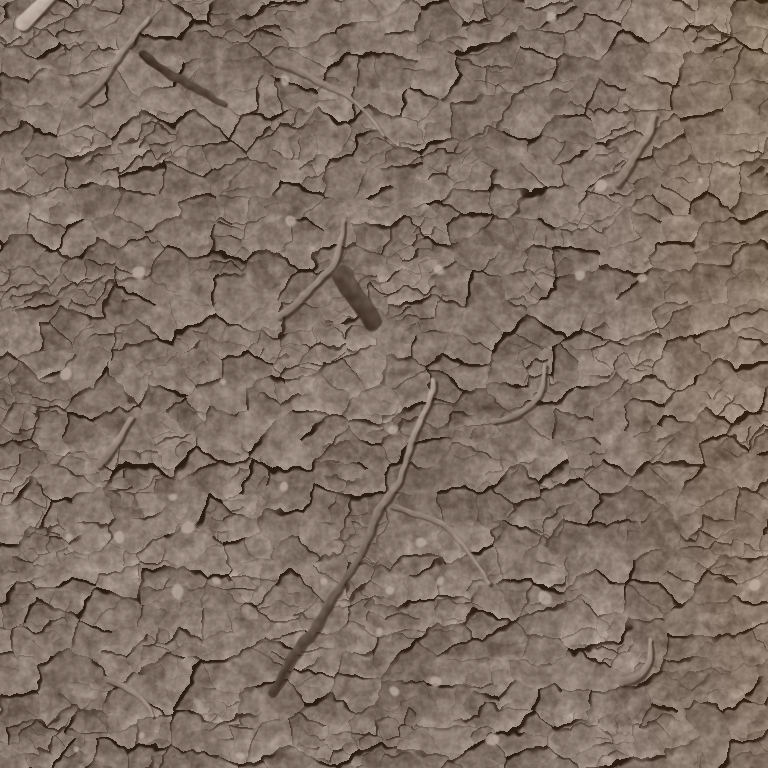
This texture is drawn by a Shadertoy shader. Its source:

```glsl
// Dry crumbly soil: flaky overlapping clods, shadowed cracks, thin roots and pale flecks.

const float SOIL_TONE = 0.527;
const float SHADOW_TONE = 0.20;
const float ROOT_TONE = 0.62;
const vec3 EARTH_TINT = vec3(0.0, -0.06, -0.10);
const vec3 WARM_TINT = vec3(0.012, 0.004, -0.018);

vec2 hash2(vec2 p) {
    vec3 q = fract(p.xyx * vec3(0.1031, 0.1030, 0.0973));
    q += dot(q, q.yzx + 33.33);
    return fract((q.xx + q.yz) * q.zy);
}

float gradientCorner(vec2 cell, vec2 f, vec2 corner) {
    return dot(hash2(cell + corner) * 2.0 - 1.0, f - corner);
}

float gradientNoise(vec2 p) {
    vec2 i = floor(p), f = fract(p);
    vec2 s = f * f * f * (f * (f * 6.0 - 15.0) + 10.0);
    vec2 e = vec2(0.0, 1.0);
    return mix(mix(gradientCorner(i, f, e.xx), gradientCorner(i, f, e.yx), s.x),
               mix(gradientCorner(i, f, e.xy), gradientCorner(i, f, e.yy), s.x), s.y);
}

vec2 noise2(vec2 p) {
    return vec2(gradientNoise(p), gradientNoise(p + 57.3));
}

// Cellular clods: x = shadow cast by higher neighbours, y = lit lower rim, z = clod height
vec3 clods(vec2 p, float crackWidth) {
    vec2 base = floor(p), f = fract(p), nearest = vec2(0.0), home = vec2(0.0);
    float best = 100.0;
    for (int k = 0; k < 25; k++) {
        vec2 g = vec2(k % 5 - 2, k / 5 - 2);
        vec2 r = g + hash2(base + g) - f;
        if (dot(r, r) < best) { best = dot(r, r); nearest = r; home = g; }
    }
    float height = hash2(base + home + 91.7).x;
    float shadow = 0.0, rim = 0.0;
    for (int k = 0; k < 25; k++) {
        vec2 g = vec2(k % 5 - 2, k / 5 - 2);
        if (g == home) continue;
        vec2 r = g + hash2(base + g) - f;
        vec2 n = normalize(r - nearest);
        float border = dot(0.5 * (nearest + r), n);
        float facing = dot(n, normalize(vec2(-0.35, 1.0)));
        float lift = clamp(0.55 + hash2(base + g + 91.7).x - height, 0.0, 1.0);
        float reach = crackWidth * (0.35 + lift * max(facing, 0.0));
        float dark = lift * smoothstep(-0.25, 0.6, facing);
        shadow = max(shadow, dark * (1.0 - smoothstep(reach * 0.2, reach, border)));
        rim = max(rim, max(-facing, 0.0) * (1.0 - smoothstep(0.04, 0.32, border)));
    }
    return vec3(shadow, rim, height);
}

// Bowed strand from a to b: x = distance, y = signed side, z = position along it
vec3 strand(vec2 p, vec2 a, vec2 b, float bend) {
    float len = length(b - a);
    vec2 u = (b - a) / len;
    vec2 q = vec2(dot(p - a, u), dot(p - a, vec2(-u.y, u.x)));
    float t = clamp(q.x / len, 0.0, 1.0);
    q.y -= bend * 4.0 * t * (1.0 - t);
    return vec3(length(vec2(q.x - t * len, q.y)), q.y, t);
}

// Soft coverage inside a given half width
float coverage(float dist, float width) {
    return 1.0 - smoothstep(width - 0.0018, width + 0.0018, dist);
}

// Lays a strand and its shadow; tones run from end a to end b
float layStrand(float tone, vec2 p, vec2 a, vec2 b, float bend, float width, vec2 tones) {
    vec3 body = strand(p, a, b, bend);
    vec3 shade = strand(p + vec2(-0.003, 0.003), a, b, bend);
    float w = width * (1.0 - 0.35 * body.z);
    tone = mix(tone, SHADOW_TONE, 0.65 * coverage(shade.x, w));
    float surface = mix(tones.x, tones.y, body.z) + 0.05 * clamp(body.y / w, -1.0, 1.0);
    surface += 0.09 * gradientNoise(p * 95.0);
    return mix(tone, surface, coverage(body.x, w));
}

float soil(vec2 p) {
    vec2 ragged = p + 0.008 * noise2(p * 32.0) + 0.006 * noise2(p * 85.0);
    vec3 coarse = clods(ragged * vec2(22.0, 28.0), 0.17);
    vec3 fine = clods(ragged * vec2(44.0, 56.0) + 13.0, 0.24);
    float gate = smoothstep(-0.35, 0.2, gradientNoise(p * 19.0 + 4.0));
    float crumbly = smoothstep(-0.1, 0.3, gradientNoise(p * 12.0 + 31.0));
    float tone = SOIL_TONE + 0.10 * (coarse.z - 0.5) + 0.06 * (fine.z - 0.5);
    tone += 0.05 * coarse.y + 0.03 * fine.y * crumbly - 0.02;
    tone += 0.13 * gradientNoise(p * 48.0) + 0.10 * gradientNoise(p * 110.0);
    tone += 0.06 * gradientNoise(p * 210.0) + 0.05 * gradientNoise(p * 5.0);
    float crack = max(coarse.x * mix(0.25, 1.0, gate), 0.6 * fine.x * crumbly);
    return mix(tone, SHADOW_TONE - 0.03, smoothstep(0.0, 0.85, crack));
}

float fleckMask(vec2 p, float scale) {
    vec2 cell = floor(p * scale), seed = hash2(cell + 5.0);
    vec2 d = fract(p * scale) - mix(vec2(0.25), vec2(0.75), hash2(cell + 19.0));
    float radius = 0.05 + 0.08 * seed.y;
    return step(seed.x, 0.14) * (1.0 - smoothstep(radius - 0.035, radius + 0.035, length(d)));
}

void mainImage(out vec4 fragColor, in vec2 fragCoord) {
    vec2 p = fragCoord / iResolution.y;
    vec2 wavy = p + 0.012 * noise2(p * 14.0) + 0.003 * noise2(p * 60.0);
    float tone = mix(soil(p), 0.73, 0.8 * fleckMask(wavy, 15.0));

    // Scattered rootlets, mostly rising to the right
    for (int i = 0; i < 9; i++) {
        vec2 cell = vec2(i % 3, i / 3);
        vec2 h = hash2(cell + 7.0), k = hash2(cell + 31.0);
        vec2 a = 0.08 + 0.28 * (cell + h);
        float angle = mix(0.5, 1.2, k.x) * (k.y > 0.68 ? -1.0 : 1.0);
        vec2 b = a + (0.06 + 0.11 * h.y) * vec2(cos(angle), sin(angle));
        tone = layStrand(tone, wavy, a, b, 0.04 * (k.y - 0.5), 0.0035 + 0.002 * k.x, vec2(0.53, ROOT_TONE));
    }

    // Long stem, dark leaf scrap, charred twig and pale straw
    tone = layStrand(tone, wavy, vec2(0.35, 0.10), vec2(0.565, 0.505), -0.018, 0.005, vec2(0.30, 0.68));
    tone = layStrand(tone, wavy, vec2(0.445, 0.645), vec2(0.485, 0.58), 0.0, 0.013, vec2(0.35, 0.30));
    tone = layStrand(tone, wavy, vec2(0.19, 0.93), vec2(0.29, 0.87), -0.008, 0.006, vec2(0.27, 0.36));
    tone = layStrand(tone, p, vec2(0.03, 0.97), vec2(0.09, 1.03), 0.0, 0.010, vec2(0.72, 0.78));

    // Warm light toward the right edge
    float warmth = smoothstep(0.75, 1.0, p.x) * mix(0.5, 1.3, p.y);
    vec3 color = tone + EARTH_TINT + warmth * (WARM_TINT + 0.015);
    fragColor = vec4(clamp(color, 0.0, 1.0), 1.0);
}
```
